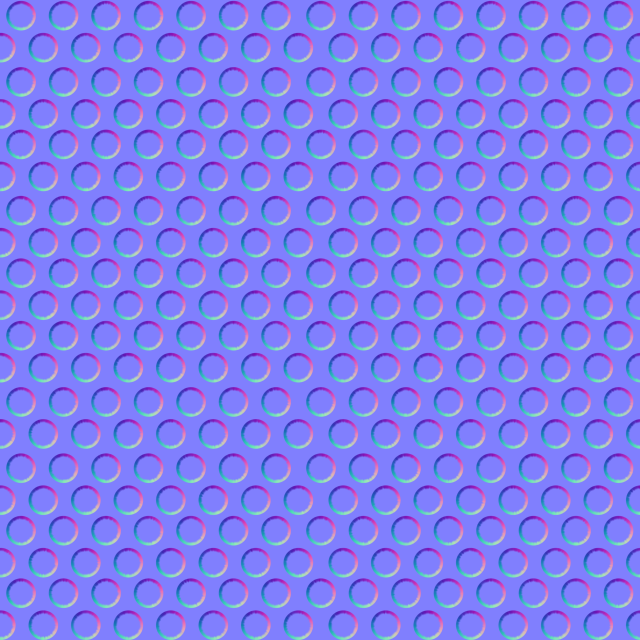
Reproduce this texture map procedurally as a WebGL 2 fragment shader.

```glsl
#version 300 es
precision highp float;
// Tangent-space normal map of a sheet punched with staggered round dimples.
// Each row finds its nearest dimple; the closest one supplies a bevelled rim
// whose outward direction is written to red and green.

uniform vec2 u_resolution;
out vec4 outColor;

// Layout, as fractions of the canvas, counted from the top left
const int   ROW_PAIRS    = 10;
const float PAIR_STEP    = 0.09766;
const float ROW_GAP      = 0.0500;
const float FIRST_ROW    = 0.0245;
const float COLUMN_STEP  = 0.06641;
const vec2  ROW_START    = vec2(0.0329, 0.0013);  // even row, odd row
const vec2  SEAM_COLUMN  = vec2(7.0, 8.0);        // columns after the seam
const float SEAM_WIDTH   = 0.0038;
const float JUMP_HEIGHT  = 0.00586;
// Row pairs that sit one extra jump lower than even spacing
const float JUMPS[10] = float[10](0., 1., 0., 1., 0., 0., 1., 1., 0., 0.);

// Rim shape
const float OUTER_RADIUS = 0.0242;
const float CREST_RADIUS = 0.0220;
const float FADE_RADIUS  = 0.0207;
const float INNER_RADIUS = 0.0166;
const float TEETH        = 56.0;
const float TOOTH_DEPTH  = 0.0011;
const float TOOTH_SHADE  = 0.20;

// Colour encoding
const vec3  FLAT_NORMAL  = vec3(0.502, 0.497, 0.995);
const float TILT         = 0.39;
const float BLUE_DROP    = 0.27;
const float TAU          = 6.28318;

float hash(vec2 p) {
    return fract(sin(dot(p, vec2(127.1, 311.7))) * 43758.5453);
}

// Smooth noise around the rim, closed at the full turn
float rimNoise(float angle, float seed) {
    float t = fract(angle / TAU) * TEETH;
    float cell = floor(t);
    float a = hash(vec2(mod(cell, TEETH), seed));
    float b = hash(vec2(mod(cell + 1.0, TEETH), seed));
    return mix(a, b, smoothstep(0.0, 1.0, t - cell)) - 0.5;
}

// Offset from the nearest dimple centre (y down) and that dimple's seed
vec3 nearestDimple(vec2 p) {
    vec3 nearest = vec3(1.0, 1.0, 0.0);
    float pairY = FIRST_ROW;
    for (int pair = 0; pair < ROW_PAIRS; pair++) {
        pairY += JUMPS[pair] * JUMP_HEIGHT;
        for (int odd = 0; odd < 2; odd++) {
            float column = floor((p.x - ROW_START[odd]) / COLUMN_STEP + 0.5);
            float seam = SEAM_WIDTH * step(SEAM_COLUMN[odd], column);
            vec2 centre = vec2(ROW_START[odd] + column * COLUMN_STEP + seam,
                               pairY + float(odd) * ROW_GAP);
            vec2 offset = p - centre;
            if (dot(offset, offset) < dot(nearest.xy, nearest.xy)) {
                float seed = column + 17.0 * float(2 * pair + odd);
                nearest = vec3(offset, seed);
            }
        }
        pairY += PAIR_STEP;
    }
    return nearest;
}

void main() {
    vec2 p = gl_FragCoord.xy / u_resolution;
    p.y = 1.0 - p.y;
    float pixel = 1.0 / min(u_resolution.x, u_resolution.y);

    vec3 dimple = nearestDimple(p);
    float radius = length(dimple.xy);
    vec2 outward = dimple.xy / max(radius, 1e-5);
    float tooth = rimNoise(atan(outward.y, outward.x), dimple.z);

    // Crisp outer edge, ragged soft fade into the flat floor
    float soft = max(OUTER_RADIUS - CREST_RADIUS, pixel);
    float outer = 1.0 - smoothstep(OUTER_RADIUS - soft, OUTER_RADIUS, radius);
    float ragged = radius + tooth * TOOTH_DEPTH;
    float inner = smoothstep(INNER_RADIUS, FADE_RADIUS, ragged);
    float slope = outer * inner * (1.0 + tooth * TOOTH_SHADE);

    vec3 normal = FLAT_NORMAL;
    normal.xy += outward * slope * TILT;
    normal.z -= slope * BLUE_DROP;
    outColor = vec4(clamp(normal, 0.0, 1.0), 1.0);
}
```
